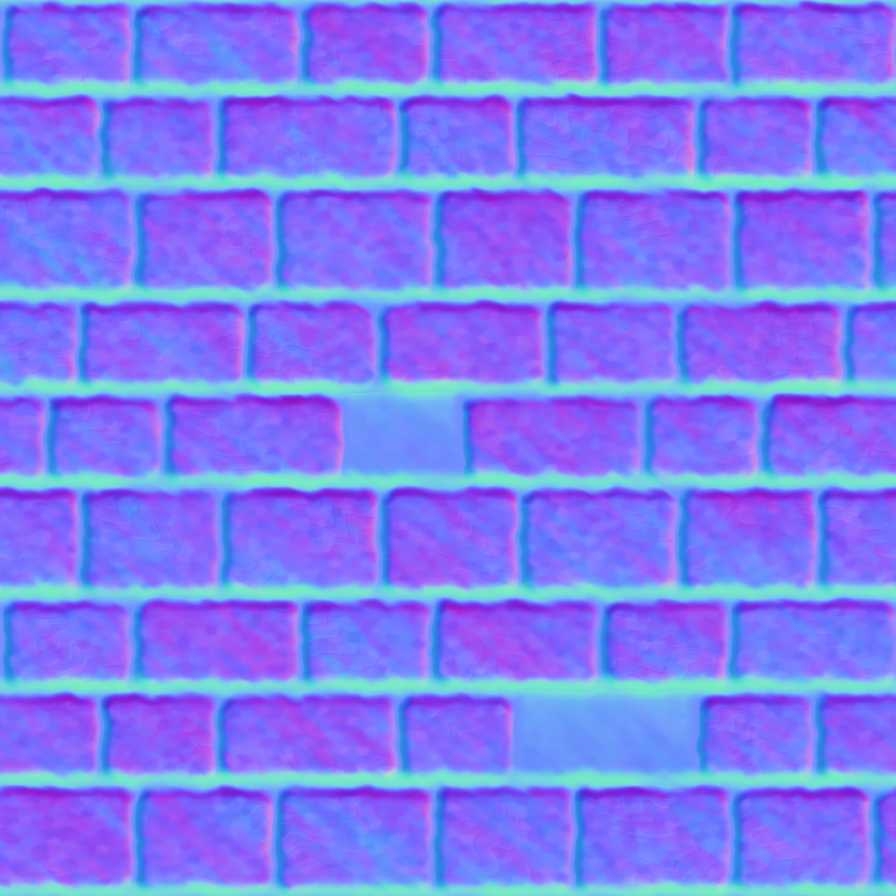
This texture map is drawn by a WebGL 1 fragment shader. Its source:

```glsl
precision highp float;
// Tangent-space normal map of a worn stone brick wall with two bricks missing.

uniform vec2 u_resolution;

#define GROUPS 3.0           // repeats of the three-course pattern, both ways
#define PX (1.0 / 256.0)     // fine unit, as part of one repeat
#define MIDDLE_SHIFT 0.18    // sideways shift of the middle group
#define CORNER 11.0          // corner radius, fine units
#define BEVEL 4.3            // bevel width, fine units
#define JOINT_SLOPE 1.1      // upturn of the bed joints
#define STREAKS 0.42         // strength of the diagonal streaks
#define GRAIN 0.13           // strength of the fine grain
#define CREASES 0.2          // strength of the thin creases
#define WOBBLE 0.8           // waviness of the edges, fine units
#define TAU 6.2831853

vec2 hash2(vec2 p) {
  vec2 h = vec2(dot(p, vec2(127.1, 311.7)), dot(p, vec2(269.5, 183.3)));
  return fract(sin(h) * 4375.85);
}

// Smooth cellular noise: every cell has a random tilt; wraps after n cells.
vec2 facets(vec2 p, vec2 n) {
  p *= n;
  vec2 cell = floor(p), f = p - cell, sum = vec2(0.0);
  float total = 0.0;
  for (int y = -1; y <= 1; y++) {
    for (int x = -1; x <= 1; x++) {
      vec2 o = vec2(float(x), float(y));
      vec2 id = mod(cell + o, n);
      vec2 d = o + hash2(id) - f;
      float w = exp(-4.0 * dot(d, d));
      sum += w * (hash2(id + 17.0) * 2.0 - 1.0);
      total += w;
    }
  }
  return sum / total;
}

// Layered sines of whole frequency.
vec2 waves(vec2 p) {
  vec2 w = vec2(0.0);
  for (int i = 0; i < 3; i++) {
    float k = 13.0 + 12.0 * float(i);
    w += sin(TAU * (k * p.yx + (5.0 + float(i)) * p) + 1.7 * k) / (1.0 + float(i));
  }
  return w;
}

// Thin bent lines with one bright and one dark flank.
float crease(float phase) {
  float s = sin(phase);
  return 3.0 * s * exp(-9.0 * s * s) * sign(cos(phase));
}

// Finds the brick cell at q: xy = position from its top left, zw = its size.
vec4 brickCell(vec2 q, out vec2 id) {
  float group = mod(floor(q.y), GROUPS);
  float v = fract(q.y);
  float course = step(0.3125, v) + step(0.625, v);
  float height = course < 1.5 ? 0.3125 : 0.375;
  vec2 joint = course < 0.5 ? vec2(0.006, 0.4375)
             : course < 1.5 ? vec2(0.334, 0.392) : vec2(0.451, 0.469);
  float u = q.x - joint.x;
  if (abs(group - 1.0) < 0.5) u += MIDDLE_SHIFT;
  float pair = mod(floor(u), GROUPS);
  u = fract(u);
  float wide = step(joint.y, u);
  id = vec2(pair * 2.0 + wide, group * 3.0 + course);
  return vec4(u - wide * joint.y, v - course * 0.3125,
              mix(joint.y, 1.0 - joint.y, wide), height);
}

void main() {
  vec2 p = gl_FragCoord.xy / u_resolution;
  p.y = 1.0 - p.y;

  // Surface noise
  vec2 sheared = vec2(p.x - p.y, p.y);
  vec2 broad = facets(sheared, vec2(20.0, 13.0));
  vec2 streak = facets(sheared + 0.37, vec2(58.0, 30.0));
  vec2 grain = facets(p, vec2(90.0, 120.0));
  float lines = crease(TAU * (7.0 * p.x + 24.0 * p.y) + 5.0 * broad.x + 2.5 * streak.y)
              * smoothstep(-0.1, 0.6, broad.y + 0.5 * streak.x);

  // Cell layout, in fine units
  vec2 q = p * GROUPS + (waves(p) * WOBBLE + streak + grain * 0.7) * PX;
  vec2 id;
  vec4 cell = brickCell(q, id) / PX;
  vec2 nearSide = cell.xy, farSide = cell.zw - cell.xy;
  vec2 rnd = hash2(id + 3.0);
  bool missing = distance(id, vec2(2.0, 4.0)) < 0.5
              || distance(id, vec2(3.0, 7.0)) < 0.5;

  // Rounded brick outline and its outward direction
  vec2 lo = vec2(4.0, 6.0) + rnd * 1.2;
  vec2 hi = cell.zw - vec2(3.0, 5.0) - rnd.yx * 1.2;
  vec2 c = cell.xy - 0.5 * (lo + hi);
  vec2 b = abs(c) - 0.5 * (hi - lo) + CORNER;
  vec2 outer = max(b, 0.0);
  float d = length(outer) + min(max(b.x, b.y), 0.0) - CORNER;
  vec2 dir = outer / max(length(outer), 0.001) * sign(c);

  // Bed joint, continuous over the course line
  float s = nearSide.y < farSide.y ? nearSide.y : -farSide.y;
  float bed = exp(-pow(abs(s + 3.5 + 1.2 * streak.x) / 6.8, 2.0));
  bed *= JOINT_SLOPE * (0.88 + 0.35 * broad.y + 0.2 * streak.y);
  vec2 joint = vec2(-0.12, 0.12);
  float edge = min(min(nearSide.x, farSide.x), min(nearSide.y, farSide.y));
  vec2 slope;

  if (missing) {
    // Recessed mortar bed, sloping most at the top
    vec2 hollow = vec2(-0.15, 0.08 + 0.42 * exp(-nearSide.y / 24.0));
    hollow += 0.06 * streak + 0.06 * broad + 0.04 * grain;
    slope = mix(joint, hollow, smoothstep(0.0, 12.0, min(nearSide.x, farSide.x)));
  } else {
    // Stone face, steeper towards the top
    vec2 face = vec2(0.04, -0.09 - 0.2 * (1.0 - cell.y / cell.w));
    face += vec2(0.6, -0.7) * STREAKS * (0.6 * broad.x + 0.35 * streak.x);
    face += GRAIN * grain + 0.08 * streak;
    face += vec2(0.25, -0.9) * CREASES * lines;
    face += vec2(0.14, -0.18) * (rnd.x - 0.5);
    slope = mix(joint, face, smoothstep(2.5, -4.0, d));

    // Bevels, with uneven wear and a softer inner shoulder
    float bell = exp(-d * d / (BEVEL * BEVEL)) * smoothstep(0.0, 3.0, edge);
    bell += 0.25 * exp(-abs(d) / 7.0) * smoothstep(1.0, -4.0, d);
    float wear = 0.85 + 0.5 * broad.y + 0.4 * streak.y;
    vec2 strength = vec2(dir.x < 0.0 ? 0.75 : 0.5 * wear,
                         dir.y < 0.0 ? 0.85 * wear : 0.3);
    slope += dir * strength * bell;
  }
  slope.y += bed;

  vec3 normal = normalize(vec3(slope, 1.0));
  gl_FragColor = vec4(0.5 + 0.5 * normal, 1.0);
}
```
